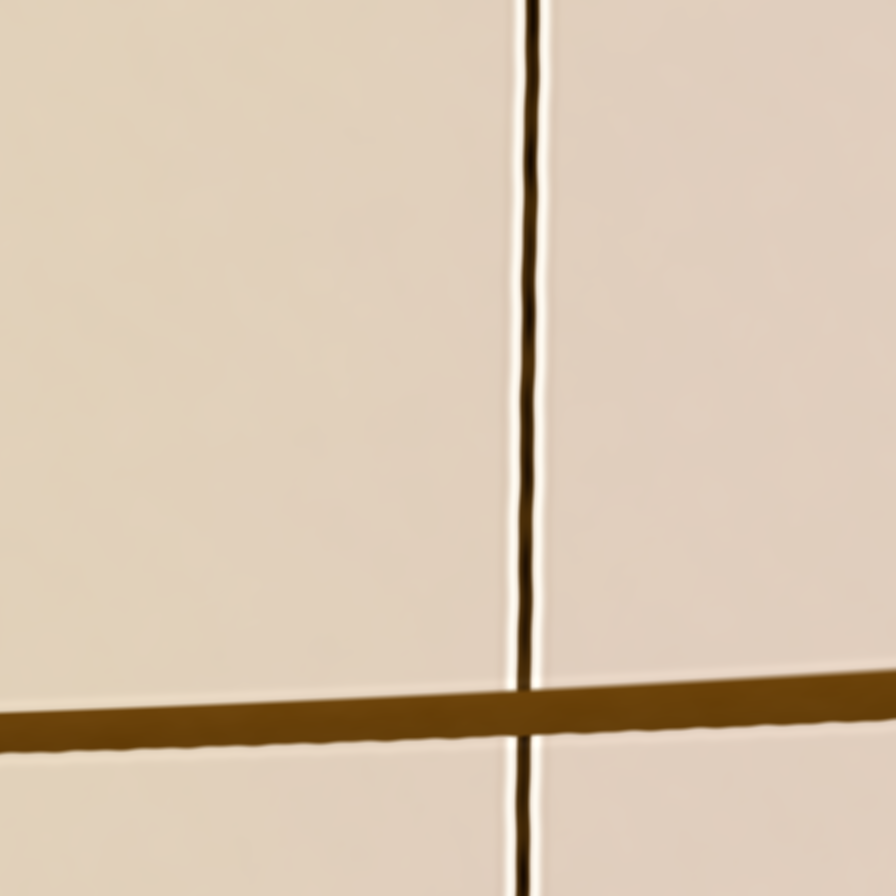
A WebGL 2 fragment shader for this texture:

```glsl
#version 300 es
precision highp float;
// Pale cream panels split by a thin upright gap with bright rims and a
// wide brown bar that climbs gently to the right. The seams are quadratic
// curves with soft profiles; layered sines add faint mottling and wobble.
uniform vec2 u_resolution;
out vec4 fragColor;

const vec3 CREAM_WARM = vec3(0.883, 0.819, 0.728);
const vec3 CREAM_PINK = vec3(0.880, 0.808, 0.745);
const vec3 RIM_LIGHT  = vec3(1.000, 0.985, 0.950);
const vec3 BAR_BROWN  = vec3(0.405, 0.250, 0.035);
const vec3 GAP_BROWN  = vec3(0.300, 0.185, 0.030);
const vec3 GAP_BLACK  = vec3(0.090, 0.040, 0.005);

// Curve c.x + c.y t + c.z t^2
float quadratic(vec3 c, float t) {
    return c.x + t * (c.y + t * c.z);
}

float bell(float d, float width) {
    float k = d / width;
    return exp(-k * k);
}

// Smooth step centred on zero, never narrower than a pixel
float softEdge(float d, float halfWidth) {
    float w = max(halfWidth, 0.7 / u_resolution.y);
    return smoothstep(-w, w, d);
}

// Layered, rotated sines in about -1..1
float mottle(vec2 p) {
    float sum = 0.0;
    float amp = 0.5;
    for (int i = 0; i < 4; i++) {
        sum += amp * sin(p.x + 1.7 * sin(p.y * 0.8)) * cos(p.y + 0.6 * p.x);
        p = mat2(1.28, 1.12, -1.12, 1.28) * p + 2.3;
        amp *= 0.6;
    }
    return sum;
}

// Panel surface: warm on the left, pinker on the right
vec3 panel(vec2 uv) {
    float tone = mottle(uv * vec2(9.0, 11.0));
    float pink = smoothstep(0.0, 0.9, uv.x + 0.15 * (0.5 - uv.y));
    vec3 col = mix(CREAM_WARM, CREAM_PINK, clamp(pink + 0.2 * tone, 0.0, 1.0));
    return col + 0.004 * mottle(uv * 31.0 + 4.0);
}

// Upright gap: side rims first, then the dark core
vec3 upright(vec3 col, vec2 uv) {
    float wobble = 0.0005 * sin(uv.y * 43.0) + 0.0003 * sin(uv.y * 97.0 + 1.0);
    float d = uv.x - quadratic(vec3(0.583, 0.0085, 0.0035), uv.y) - wobble;
    float side = abs(d);
    col -= 0.025 * vec3(0.7, 0.9, 1.0) * bell(side - 0.026, 0.005);
    col = mix(col, RIM_LIGHT, 0.98 * bell(side - 0.0143, 0.0058));

    float depth = 0.55 + 0.25 * sin(uv.y * 39.0 + 0.8) + 0.2 * sin(uv.y * 71.0);
    depth = clamp(depth + 0.4 * smoothstep(0.85, 1.0, uv.y), 0.0, 1.0);
    vec3 core = mix(GAP_BROWN, GAP_BLACK, depth * bell(d - 0.0005, 0.0045));
    return mix(col, core, 1.0 - softEdge(side - 0.0074, 0.0030));
}

// Slanted bar with faint light borders and a slightly uneven lower edge
vec3 crossBar(vec3 col, vec2 uv) {
    float ragged = 0.0005 * sin(uv.x * 83.0) + 0.0004 * sin(uv.x * 171.0);
    float above = uv.y - quadratic(vec3(0.2044, 0.0355, 0.0127), uv.x);
    float below = uv.y - quadratic(vec3(0.1589, 0.0300, 0.0077), uv.x) - ragged;
    col += 0.035 * (bell(above - 0.009, 0.006) + bell(below + 0.009, 0.006));

    float mask = softEdge(-above, mix(0.0035, 0.0055, uv.x)) * softEdge(below, 0.0035);
    float height = clamp(below / max(below - above, 0.001), 0.0, 1.0);
    vec3 brown = BAR_BROWN * mix(0.96, 1.05, height);
    brown += 0.012 * mottle(uv * vec2(24.0, 60.0));
    return mix(col, brown, mask);
}

void main() {
    vec2 uv = gl_FragCoord.xy / u_resolution;
    vec3 col = panel(uv);
    col = upright(col, uv);
    col = crossBar(col, uv);
    fragColor = vec4(clamp(col, 0.0, 1.0), 1.0);
}
```
